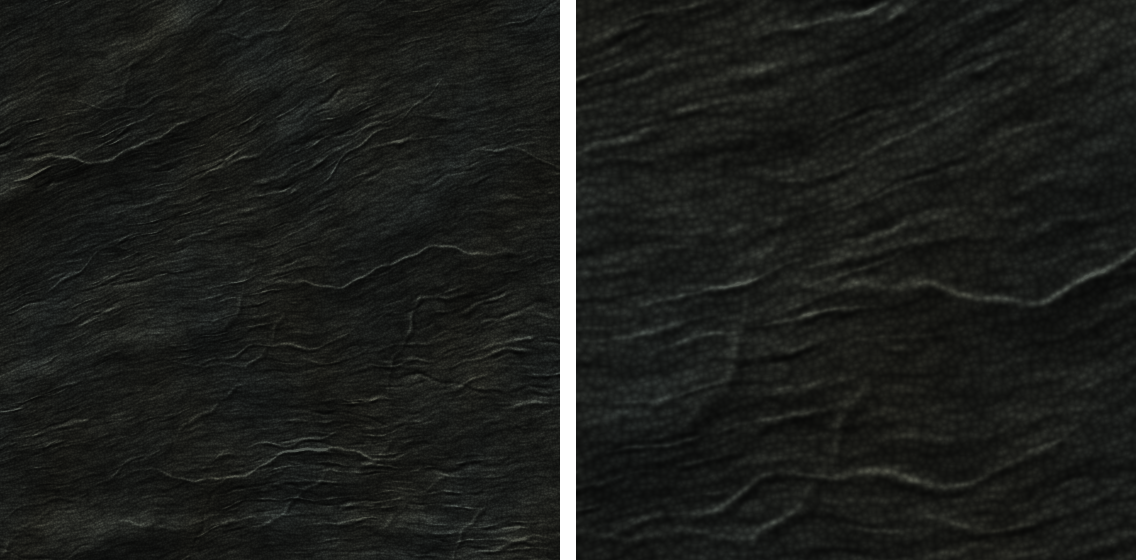
Left, the full canvas; right, a detail of the centre.
Give the GLSL for this texture, as a Shadertoy shader.

```glsl
// Dark slate: embossed fibrous streaks, curled strands and long creases over fine grain.

vec3 hash3(vec2 p) {
    vec3 a = fract(p.xyx * vec3(0.1031, 0.1030, 0.0973));
    a += dot(a, a.yxz + 33.33);
    return fract((a.xxy + a.yzz) * a.zyx);
}

// Cellular noise: distance to the nearest scattered point.
float cellular(vec2 p) {
    vec2 cell = floor(p), f = p - cell;
    float nearest = 2.0;
    for (int j = -1; j <= 1; j++)
    for (int i = -1; i <= 1; i++) {
        vec2 o = vec2(i, j);
        vec2 d = o + hash3(cell + o + 71.0).xy - f;
        nearest = min(nearest, dot(d, d));
    }
    return sqrt(nearest);
}

// Slow layered sines, about -1 to 1.
float patches(vec2 p) {
    return 0.45 * sin(7.0 * p.x + 3.0 * sin(5.0 * p.y + 1.0))
         + 0.35 * sin(17.0 * p.y + 2.0 * sin(8.0 * p.x + 2.0))
         + 0.25 * sin(23.0 * p.x - 31.0 * p.y + 1.5 * sin(19.0 * p.y));
}

// Lit ridge with a shadow just under it; y is in ridge widths.
float emboss(float y) {
    return exp(-y * y) - 0.7 * exp(-0.6 * (y + 1.8) * (y + 1.8));
}

// Scattered tapered strands, one per stretched cell.
float strands(vec2 q, vec2 size, float width, float density, float bend, float seed) {
    vec2 p = q / size + seed;
    vec2 cell = floor(p);
    float sum = 0.0;
    for (int j = -1; j <= 1; j++)
    for (int i = -1; i <= 1; i++) {
        vec2 id = cell + vec2(i, j);
        vec3 place = hash3(id + 13.0 + seed), shape = hash3(id + 157.0 + seed);
        if (place.z > density) continue;
        vec2 f = p - id - place.xy;
        float taper = 1.0 - smoothstep(0.15, 0.45 + 0.45 * shape.x, abs(f.x));
        // Uneven strength along the length breaks the strand up.
        taper *= 0.65 + 0.35 * sin(13.0 * f.x + 50.0 * shape.y) * sin(5.0 * f.x + 30.0 * shape.z);
        float path = bend * ((shape.y - 0.5) * f.x + 0.8 * (shape.z - 0.5) * f.x * f.x)
                   + 0.04 * bend * sin(9.0 * f.x + 40.0 * shape.x)
                   + 0.015 * bend * sin(25.0 * f.x + 40.0 * shape.z);
        float y = (f.y - path) / (width * (0.5 + 0.7 * taper));
        float strength = fract(shape.x * 17.0 + place.x * 5.0);
        // About a quarter of the strands are dark hollows.
        strength = strength < 0.25 ? -0.85 : 0.3 + 1.2 * strength * strength;
        sum += strength * taper * emboss(y);
    }
    return sum;
}

// Long wavy creases with a wide shadow below.
float creases(vec2 p) {
    float sum = 0.0;
    for (int i = 0; i < 3; i++) {
        float k = float(i);
        float middle = 0.5 + 0.3 * sin(2.4 * k);
        float path = 0.11 + 0.29 * k + (0.13 + 0.05 * k) * p.x
                   + 0.018 * sin(20.0 * p.x - 3.15 + 2.0 * k)
                   + 0.004 * sin(53.0 * p.x + 4.0 * k) + 0.0015 * sin(140.0 * p.x + k);
        float reach = 1.0 - smoothstep(0.08, 0.4 - 0.1 * k, abs(p.x - middle));
        float d = p.y - path;
        float shadow = smoothstep(0.001, -0.004, d) * exp(22.0 * min(d, 0.0));
        sum += reach * (1.0 * exp(-d * d / 0.000009) - 0.5 * shadow);
    }
    return sum;
}

void mainImage(out vec4 fragColor, in vec2 fragCoord) {
    vec2 p = fragCoord / iResolution.y;

    // Flow coordinates: the grain climbs to the right, steeper at the upper left.
    float x = p.x - 0.5;
    float slope = 0.13 + 0.26 * smoothstep(0.05, 0.9, p.y);
    vec2 q = vec2(p.x + 0.2 * p.y, p.y - slope * x + 0.13 * x * x);
    q.y += 0.010 * sin(9.0 * p.x + 6.0 * p.y) + 0.004 * sin(27.0 * p.x - 19.0 * p.y)
         + 0.0015 * sin(71.0 * p.x + 43.0 * p.y);
    vec2 steep = vec2(0.6 * p.x + 0.8 * p.y, 0.6 * p.y - 0.8 * p.x);

    float region = patches(p);
    float activity = smoothstep(-0.6, 0.7, patches(q * vec2(0.9, 1.2) + 3.7));

    // Relief is summed as the logarithm of brightness.
    float relief = 0.16 * region + 0.14 * patches(q * vec2(1.5, 2.6) + 1.9);
    relief += 0.60 * (0.45 - cellular(q * vec2(14.0, 85.0)));
    relief += 0.55 * (0.45 - cellular(q * vec2(50.0, 190.0) + 9.0));
    relief += 0.60 * (0.45 - cellular(p * 230.0));
    // Broad swells, then short flakes, streaks and thin strands.
    relief += 0.40 * strands(q, vec2(0.38, 0.13), 0.17, 0.80, 0.8, 45.0);
    relief += (0.30 + 0.55 * activity) * strands(q, vec2(0.065, 0.016), 0.12, 0.80, 0.9, 3.0);
    relief += (0.25 + 0.80 * activity) * strands(q, vec2(0.13, 0.034), 0.085, 0.70, 1.1, 29.0);
    relief += (0.30 + 0.85 * activity) * strands(q, vec2(0.22, 0.080), 0.038, 0.65, 1.4, 61.0);
    relief += 0.80 * strands(q, vec2(0.28, 0.14), 0.020, 0.50, 1.5, 87.0);
    relief += 0.60 * strands(steep, vec2(0.16, 0.11), 0.030, 0.22, 1.2, 111.0);
    relief += creases(p);

    float brightness = 0.098 * exp(clamp(relief, -1.3, 1.2));

    // Greenish grey drifting between cool blue and warm brown.
    float drift = patches(p.yx * 1.3 + 8.0);
    vec3 tint = vec3(0.97, 1.03, 0.93) + drift * vec3(-0.04, 0.0, 0.05);
    fragColor = vec4(brightness * tint, 1.0);
}
```
